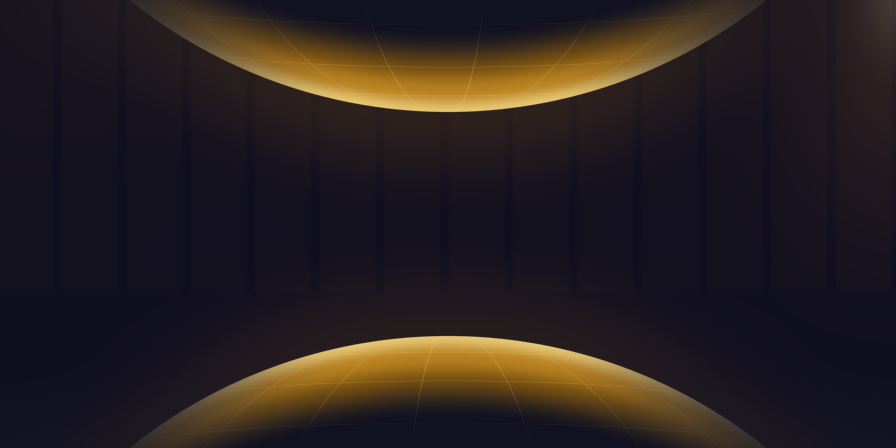
A Shadertoy shader for this background:

```glsl
const float RADIUS = 1.136;
const vec3 NIGHT = vec3(0.062, 0.058, 0.125);

// Soft round falloff with separate widths per axis
float softSpot(vec2 p, vec2 center, vec2 size) {
    vec2 d = (p - center) / size;
    return exp(-dot(d, d));
}

// Antialiased line repeated at every whole number of v
float repeatLine(float v, float scale, float halfWidth) {
    float d = abs(fract(v + 0.5) - 0.5) * scale;
    float aa = 0.7 / iResolution.y;
    return 1.0 - smoothstep(halfWidth - aa, halfWidth + aa, d);
}

// Wall of vertical panels with dark gaps, above a plain floor
vec3 wall(vec2 p) {
    float gap = abs(fract((p.x - 0.128) / 0.144 + 0.5) - 0.5) * 0.144;
    float panel = smoothstep(0.006, 0.013, gap);
    float above = smoothstep(0.341, 0.353, p.y);
    vec3 panelTint = vec3(0.016, 0.008, -0.003) * (0.65 + 0.35 * abs(p.x - 1.0));
    return NIGHT + above * mix(vec3(-0.006, -0.005, -0.002), panelTint, panel);
}

// Latitude and longitude lines on a slightly tilted sphere
float globeGrid(vec2 q) {
    float z = sqrt(max(1.0 - dot(q, q), 0.0));
    float tilt = 0.08;
    float up = cos(tilt) * q.y - sin(tilt) * z;
    float front = cos(tilt) * z + sin(tilt) * q.y;
    float latitude = degrees(asin(clamp(up, -1.0, 1.0)));
    float longitude = degrees(atan(q.x, front));
    float ring = length(vec2(q.x, front));
    float meridians = repeatLine((longitude - 14.0) / 20.0, 0.397 * ring * max(front / max(ring, 0.01), 0.1), 0.0013);
    float parallels = repeatLine((latitude - 61.2) / 9.8, 0.194 * max(ring, 0.1), 0.0011);
    return max(meridians, parallels * 0.8);
}

// Rim-lit globe: side is 1 for the lower one, -1 for the upper one
vec3 addGlobe(vec3 color, vec2 p, float side) {
    vec2 center = vec2(1.0, 0.5 - side * (0.25 + RADIUS));
    vec2 d = (p - center) * side;
    float depth = RADIUS - length(d);
    float spread = abs(d.x);
    float sideFade = 1.0 - smoothstep(0.2, 0.8, spread);

    // Halo outside the rim
    float outer = max(-depth, 0.0);
    float halo = exp(-outer * outer / 0.019) * (1.0 - 0.75 * smoothstep(0.2, 0.95, spread));
    color += vec3(0.105, 0.065, -0.008) * halo * (side > 0.0 ? 0.8 : 1.0);

    // Gold band fading into the dark interior
    float inner = max(depth, 0.0) / (1.0 - 0.45 * min(spread * spread / 0.5, 1.0));
    vec3 gold = mix(vec3(0.90, 0.77, 0.45), vec3(0.73, 0.52, 0.14), smoothstep(0.0, 0.045, inner));
    gold = mix(gold, vec3(0.58, 0.39, 0.06), smoothstep(0.035, 0.10, inner));
    gold = mix(gold, vec3(0.60, 0.48, 0.27), 0.6 * smoothstep(0.3, 0.7, spread));
    float band = (1.0 - smoothstep(0.055, 0.185, inner)) * mix(0.12, 1.0, sideFade);
    vec3 body = mix(vec3(0.068, 0.070, 0.128), gold, band);

    // Fine grid lines
    float gridFade = (0.06 + 0.2 * band) * (1.0 - smoothstep(0.15, 0.25, inner)) * sideFade;
    body = mix(body, vec3(0.95, 0.80, 0.45), globeGrid(d / RADIUS) * gridFade);

    float aa = 0.8 / iResolution.y;
    return mix(color, body, smoothstep(-aa, aa, depth));
}

void mainImage(out vec4 fragColor, in vec2 fragCoord) {
    vec2 p = fragCoord / iResolution.xy * vec2(2.0, 1.0);
    vec3 color = wall(p);

    // Warm light from the right and its pale upper corner
    color += vec3(0.085, 0.050, 0.0) * softSpot(p, vec2(2.0, 0.83), vec2(0.24, 0.32));
    color += vec3(0.14, 0.13, 0.09) * softSpot(p, vec2(2.02, 1.02), vec2(0.10, 0.14));
    color += vec3(0.020, 0.016, 0.0) * softSpot(p, vec2(0.15, 0.95), vec2(0.35, 0.25));
    color += vec3(0.012, 0.014, 0.008) * (1.0 - smoothstep(0.0, 0.2, p.y));

    color = addGlobe(color, p, -1.0);
    color = addGlobe(color, p, 1.0);
    fragColor = vec4(clamp(color, 0.0, 1.0), 1.0);
}
```
